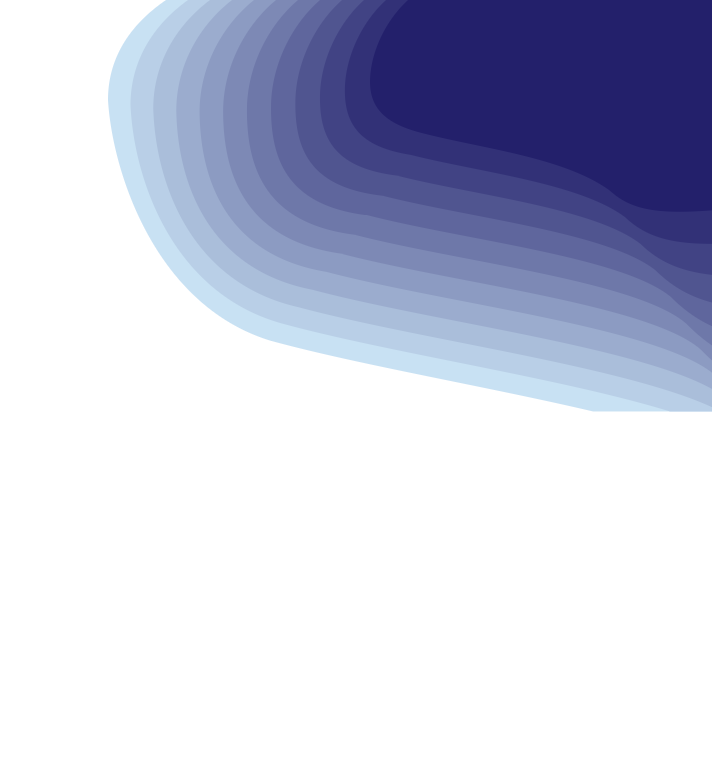
Reproduce this background procedurally as a Shadertoy shader.

```glsl
// Nested wavy blobs fading from pale blue to navy, hanging from the upper right of a white page.

#define PAGE vec2(712.0, 769.0)   // design grid, y pointing down
#define LAYERS 12
#define KNOTS 13
#define SOLVE_STEPS 16
#define CUT_Y 412.0               // flat lower end of the blobs
#define PAPER vec3(1.0)
#define PALE vec3(0.784, 0.882, 0.953)
#define NAVY vec3(0.137, 0.125, 0.420)

// Four joined cubic curves: top to left side, to lower corner, to bend, to right side
const vec2 OUTER[KNOTS] = vec2[KNOTS](
    vec2(166, 0), vec2(128, 26), vec2(108, 60),
    vec2(108, 100), vec2(112, 170), vec2(154, 305),
    vec2(270, 341), vec2(430, 385), vec2(725, 421),
    vec2(778, 484), vec2(825, 535), vec2(880, 570), vec2(960, 580));

const vec2 INNER[KNOTS] = vec2[KNOTS](
    vec2(408, 0), vec2(384, 22), vec2(370, 55),
    vec2(370, 82), vec2(370, 113), vec2(392, 126),
    vec2(425, 134), vec2(484, 149), vec2(565, 158),
    vec2(610, 191), vec2(634, 213), vec2(665, 216), vec2(740, 208));

// Extra shift of the layers halfway between both outlines
const vec2 BULGE[KNOTS] = vec2[KNOTS](
    vec2(0), vec2(-1, 3), vec2(-4, 12),
    vec2(-4, 20), vec2(-6, 34), vec2(-15, 17),
    vec2(0, 7), vec2(0, 6), vec2(0, 4),
    vec2(0), vec2(0), vec2(0), vec2(0));

vec2 bezier(vec2 a, vec2 b, vec2 c, vec2 d, float t) {
    float s = 1.0 - t;
    return s * s * s * a + 3.0 * s * t * (s * b + t * c) + t * t * t * d;
}

vec2 bezierTangent(vec2 a, vec2 b, vec2 c, vec2 d, float t) {
    float s = 1.0 - t;
    return s * s * (b - a) + 2.0 * s * t * (c - b) + t * t * (d - c);
}

// Approximate signed distance, positive inside; the curve rises along the given axis
float curveDistance(vec2 p, vec2 a, vec2 b, vec2 c, vec2 d, vec2 axis) {
    float lo = 0.0, hi = 1.0;
    for (int i = 0; i < SOLVE_STEPS; i++) {
        float mid = 0.5 * (lo + hi);
        if (dot(bezier(a, b, c, d, mid) - p, axis) < 0.0) lo = mid;
        else hi = mid;
    }
    float t = 0.5 * (lo + hi);
    vec2 tangent = normalize(bezierTangent(a, b, c, d, t));
    return dot(p - bezier(a, b, c, d, t), vec2(tangent.y, -tangent.x));
}

// Blend both outlines, then measure against the curve that faces the point
float blobDistance(vec2 p, float blend) {
    vec2 k[KNOTS];
    float swell = 4.0 * blend * (1.0 - blend);
    for (int i = 0; i < KNOTS; i++)
        k[i] = mix(OUTER[i], INNER[i], blend) + swell * BULGE[i];

    vec2 across = vec2(1, 0), down = vec2(0, 1);
    if (p.y < k[3].y) return curveDistance(p, k[0], k[1], k[2], k[3], down);
    if (p.y < k[6].y) return curveDistance(p, k[3], k[4], k[5], k[6], down);
    if (p.x < k[9].x) return curveDistance(p, k[6], k[7], k[8], k[9], across);
    return curveDistance(p, k[9], k[10], k[11], k[12], across);
}

void mainImage(out vec4 fragColor, in vec2 fragCoord) {
    vec2 uv = fragCoord / iResolution.xy;
    vec2 p = vec2(uv.x, 1.0 - uv.y) * PAGE;
    float pixel = PAGE.y / iResolution.y;

    // Paint from the widest, palest layer to the smallest, darkest one
    vec3 color = PAPER;
    for (int i = 0; i < LAYERS; i++) {
        float blend = float(i) / float(LAYERS - 1);
        float inside = min(blobDistance(p, blend), CUT_Y - p.y);
        float coverage = clamp(0.5 + inside / pixel, 0.0, 1.0);
        color = mix(color, mix(PALE, NAVY, blend), coverage);
    }
    fragColor = vec4(color, 1.0);
}
```
